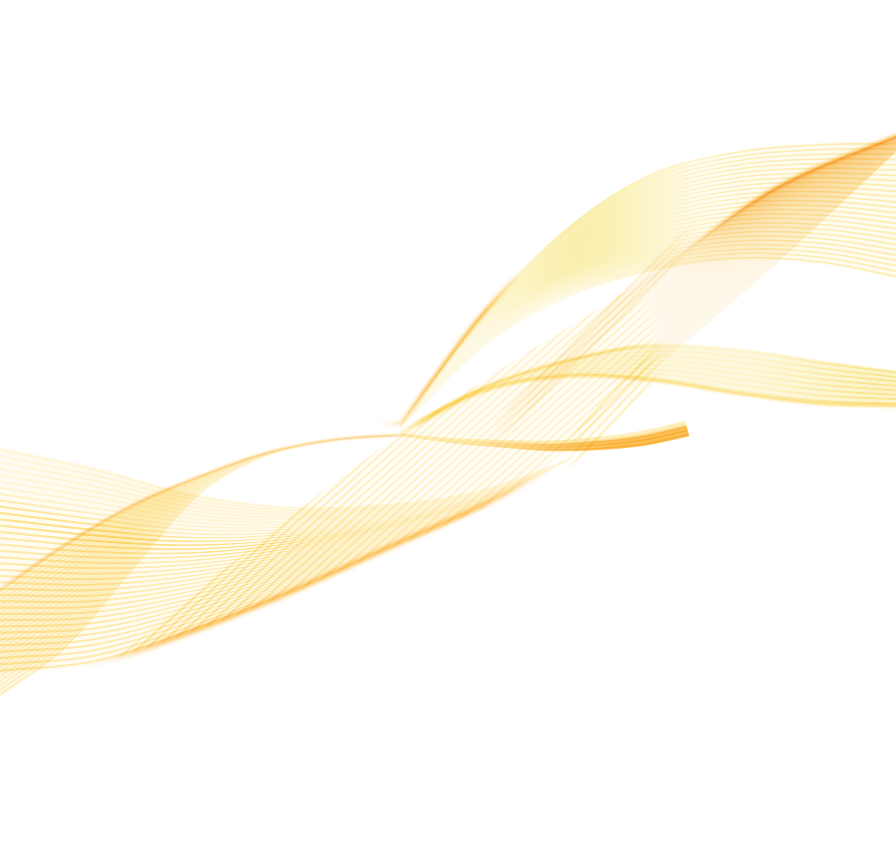
Reproduce this background procedurally as a Shadertoy shader.

```glsl
// Translucent golden ribbons sweeping over white paper.
// Each lies between two splines and is tinted in layers: a soft wash,
// fine strands along its flow, and glowing strokes on its rims.

const vec3 YELLOW = vec3(.99, .84, .34);
const vec3 LEMON = vec3(.97, .89, .44);
const vec3 AMBER = vec3(.98, .69, .16);
const vec3 PEACH = vec3(.98, .83, .52);

// Smooth height profile through seven even knots on [x0, x1]
float spline(float x, float x0, float x1, float h[7]) {
    float s = clamp((x - x0) / (x1 - x0), 0., 1.) * 6.;
    int i = min(int(s), 5);
    float f = s - float(i), a = h[i], b = h[i + 1];
    float before = i > 0 ? h[max(i - 1, 0)] : 2. * a - b;
    float after = i < 5 ? h[min(i + 2, 6)] : 2. * b - a;
    float m0 = .5 * (b - before), m1 = .5 * (after - a);
    return a + f * (m0 + f * (3. * (b - a) - 2. * m0 - m1 + f * (2. * (a - b) + m0 + m1)));
}

// One-dimensional gradient noise
float slopeAt(float i) { return fract(sin(i * 127.1) * 437.58) * 2. - 1.; }
float gradientNoise(float p) {
    float i = floor(p), f = p - i;
    return 2. * mix(slopeAt(i) * f, slopeAt(i + 1.) * (f - 1.), f * f * (3. - 2. * f));
}

// Repeated thin lines, fading to their mean where they crowd
float strands(float t, float count) {
    float p = t * count, w = clamp(fwidth(p), .001, 1.);
    float line = 1. - smoothstep(.18 - .5 * w, .18 + .5 * w, abs(fract(p) - .5));
    return mix(line, .36, smoothstep(.4, .9, w));
}

// Soft stroke where field d crosses zero; width in canvas heights
float stroke(float d, float width) {
    float g = length(vec2(dFdx(d), dFdy(d))) * iResolution.y;
    float q = d / max(g, .001) / width;
    return exp(-q * q);
}

// Smooth window on [a, b]
float span(float x, float a, float b, float soft) {
    return smoothstep(a - soft, a + soft, x) * (1. - smoothstep(b - soft, b + soft, x));
}

// Ribbon between two profiles: coverage, position across, offsets from both rims
vec4 ribbon(vec2 p, float x0, float x1, float top[7], float bottom[7]) {
    float hi = spline(p.x, x0, x1, top), lo = spline(p.x, x0, x1, bottom);
    float cover = span(p.y, lo, hi, .7 / iResolution.y) * span(p.x, x0, x1, .001);
    return vec4(cover, (p.y - lo) / max(hi - lo, .002), p.y - hi, p.y - lo);
}

void tint(inout vec3 base, vec3 ink, float amount) {
    base *= mix(vec3(1), ink, clamp(amount, 0., 1.));
}

void mainImage(out vec4 fragColor, in vec2 fragCoord) {
    vec2 uv = fragCoord / iResolution.xy;
    float x = uv.x, y = uv.y;
    vec3 col = vec3(1);

    // Wide pale sheet at the left
    vec4 r = ribbon(uv, 0., .64, float[7](.483, .459, .429, .414, .416, .432, .471),
        float[7](.22, .232, .269, .313, .363, .413, .47));
    float fold = (r.y - mix(.72, .5, x / .45)) / .07;
    float weight = mix(.42, .14, smoothstep(.6, .85, r.y)) + .3 * exp(-fold * fold);
    tint(col, YELLOW, r.x * (.09 + .06 * smoothstep(.7, .9, r.y) * smoothstep(0., .2, x)));
    tint(col, YELLOW, r.x * strands(r.y, 36.) * weight);
    tint(col, AMBER, stroke(r.w, .004) * span(x, .15, .57, .06) * .6);

    // Twisting ribbon that narrows toward the centre
    r = ribbon(uv, 0., .447, float[7](.318, .371, .416, .449, .476, .491, .497),
        float[7](.193, .251, .341, .428, .472, .49, .495));
    tint(col, YELLOW, r.x * (.17 + .2 * span(x, .1, .45, .08) * r.y));
    tint(col, YELLOW, r.x * strands(r.y, 24.) * .3);
    tint(col, AMBER, stroke(r.z, .002) * span(x, 0., .447, .03) * .4);

    // Its tail, deepening to amber at the slanted end
    r = ribbon(uv + vec2(.005 * (y - .5) / .02, 0), .447, .768,
        float[7](.498, .493, .491, .49, .494, .501, .513),
        float[7](.495, .487, .482, .478, .479, .484, .495));
    float deepen = smoothstep(.48, .7, x) * (1. - smoothstep(.55, .85, r.y));
    tint(col, YELLOW, r.x * .4);
    tint(col, AMBER, r.x * deepen * (.65 + .25 * strands(r.y, 4.)));

    // Diagonal veil: slanted hatching and a burnished upper rim
    r = ribbon(uv, .13, 1.01, float[7](.238, .363, .48, .58, .675, .781, .847),
        float[7](.238, .293, .36, .43, .561, .692, .834));
    float solid = smoothstep(-.012, .012, x - .735 + .27 * (y - .6));
    float dense = mix(.42, .24, smoothstep(.2, .55, x));
    float rim = smoothstep(.74, .86, x);
    tint(col, YELLOW, r.x * (1. - solid) * (.05 + dense * strands(y - .93 * x, 108.)));
    tint(col, PEACH, r.x * solid * mix(.16, .42, smoothstep(.66, .8, y)));
    tint(col, AMBER, r.x * rim * .5 * exp(min(r.z, 0.) / .022));
    tint(col, AMBER, stroke(r.z, .003) * rim * .6);
    for (float k = 0.; k < 4.; k++) {
        float outer = y - .498 - 1.09 * (x - .651) + .011 * (k - 1.);
        float inner = y - .507 - 1.04 * (x - .56) + .008 * (k - 1.5);
        tint(col, YELLOW, stroke(outer, .0016) * span(x, .64, .73, .015) * .4);
        tint(col, PEACH, stroke(inner, .002) * span(x, .57, .76, .03) * .35);
    }

    // Tall arch rising from the centre to the right border
    r = ribbon(uv, .447, 1.01, float[7](.51, .64, .738, .8, .826, .835, .837),
        float[7](.505, .599, .656, .686, .699, .694, .675));
    float body = span(x, .58, .73, .07) * smoothstep(-.1, .5, r.y + 2. * (x - .62));
    float streak = (.5 + .5 * gradientNoise(r.y * 13.)) * (1. - smoothstep(.55, .7, x));
    float root = span(x, .447, .56, .03);
    tint(col, LEMON, r.x * (.12 + .42 * body + .16 * streak));
    tint(col, YELLOW, r.x * strands(r.y, 26.) * .36 * smoothstep(.68, .85, x));
    tint(col, YELLOW, r.x * smoothstep(.7, 1., r.y) * root * .5);
    tint(col, AMBER, stroke(r.z, .003) * root * .5);

    // Low wave running out to the right
    r = ribbon(uv, .447, 1.01, float[7](.502, .552, .583, .601, .597, .583, .57),
        float[7](.498, .548, .565, .56, .545, .533, .53));
    float fan = smoothstep(.82, 1., x);
    float edges = stroke(r.z, .002) * span(x, .45, .72, .04) + stroke(r.w, .0025);
    tint(col, LEMON, r.x * (.24 + .15 * fan));
    tint(col, YELLOW, r.x * strands(r.y, 8.) * (.1 + .35 * fan));
    tint(col, YELLOW, edges * smoothstep(.447, .48, x) * .6);

    fragColor = vec4(col, 1);
}
```
